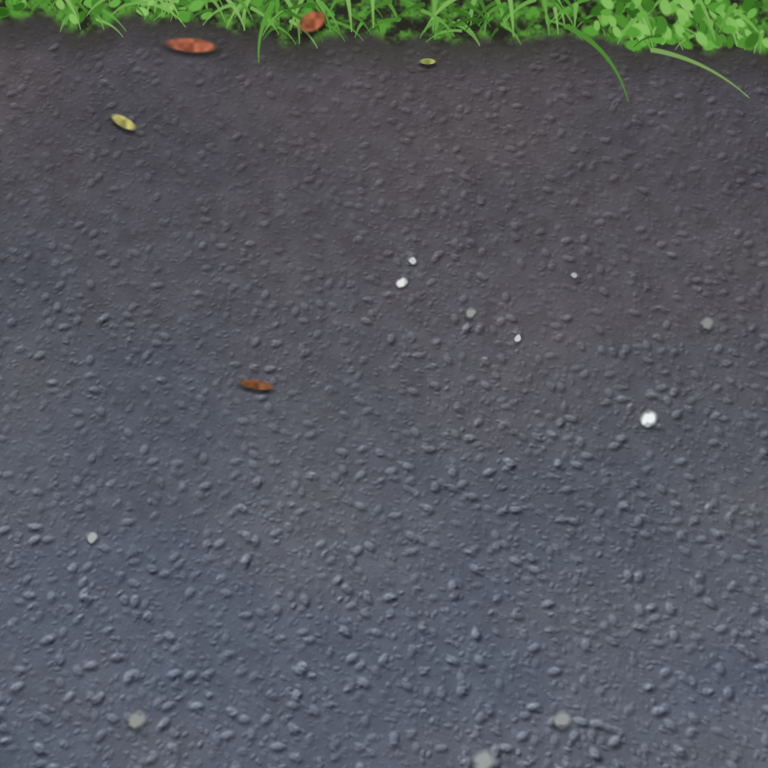
Give the GLSL for this texture, as a WebGL 2 fragment shader.

```glsl
#version 300 es
precision highp float;
// Damp asphalt seen at a slant, with a grass verge along the top edge.
// Gravel is jittered ellipses in perspective cells over value noise;
// the verge is a loop of tapered, bent blades and small round leaves.
uniform vec2 u_resolution;
out vec4 fragColor;

const vec3 ROAD_NEAR = vec3(0.355, 0.377, 0.425);
const vec3 ROAD_FAR = vec3(0.315, 0.302, 0.322);
const vec3 SOIL = vec3(0.20, 0.20, 0.17);
const vec3 GRASS_DARK = vec3(0.17, 0.34, 0.10);
const vec3 GRASS_MID = vec3(0.34, 0.59, 0.22);
const vec3 GRASS_PALE = vec3(0.52, 0.70, 0.38);

float hash(vec2 p) { return fract(sin(dot(p, vec2(127.1, 311.7))) * 43758.5453); }

float noise(vec2 p) {
  vec2 i = floor(p), f = fract(p);
  f = f * f * (3.0 - 2.0 * f);
  return mix(mix(hash(i), hash(i + vec2(1, 0)), f.x),
             mix(hash(i + vec2(0, 1)), hash(i + vec2(1, 1)), f.x), f.y);
}

float fbm(vec2 p) {
  return 0.53 * noise(p) + 0.29 * noise(p * 2.1 + 7.3) + 0.18 * noise(p * 4.3 + 19.1);
}

mat2 rotation(float a) { return mat2(cos(a), -sin(a), sin(a), cos(a)); }

// Soft coverage of a rotated ellipse; blur is a fraction of its radius
float ellipse(vec2 p, vec2 radii, float angle, float blur) {
  return 1.0 - smoothstep(1.0 - blur, 1.0 + blur, length(rotation(angle) * p / radii));
}

// Signed relief: lit stone tops minus the shadows below them
float gravel(vec2 p, float seed) {
  float relief = 0.0;
  vec2 cell = floor(p);
  for (int y = -1; y <= 1; y++)
    for (int x = -1; x <= 1; x++) {
      vec2 id = cell + vec2(x, y);
      vec2 jitter = vec2(hash(id + seed), hash(id + seed + 41.3));
      float kind = hash(id + seed + 83.7);
      vec2 d = p - id - jitter;
      vec2 radii = vec2(0.32, 0.21) * (0.55 + 0.65 * kind);
      float angle = 3.0 * (jitter.x - jitter.y);
      float strength = 0.2 + kind * kind * kind;
      relief += strength * ellipse(d, radii, angle, 0.6);
      relief -= 0.75 * strength * ellipse(d + vec2(-0.12, 0.25), radii * 1.1, angle, 0.7);
    }
  return relief;
}

// Height of the ragged lower edge of the verge
float vergeEdge(float x) {
  float clump = exp(-pow((x - 0.11) / 0.035, 2.0));
  return 0.977 - 0.030 * smoothstep(0.22, 0.38, x) - 0.016 * smoothstep(0.7, 0.95, x)
       - 0.028 * clump + 0.016 * (noise(vec2(x * 35.0, 2.0)) - 0.5);
}

// Tapered blade from root to tip, bowed sideways by bend
float blade(vec2 p, vec2 root, vec2 tip, float bend, float width, float px) {
  vec2 axis = tip - root;
  float t = clamp(dot(p - root, axis) / dot(axis, axis), 0.0, 1.0);
  vec2 side = normalize(vec2(-axis.y, axis.x));
  float d = length(p - root - axis * t - side * bend * 4.0 * t * (1.0 - t));
  return 1.0 - smoothstep(-px, px, d - width * (1.0 - 0.8 * t));
}

vec3 road(vec2 uv) {
  vec3 color = mix(ROAD_NEAR, ROAD_FAR, smoothstep(0.1, 0.95, uv.y + 0.12 * (uv.x - 0.5)));
  float stain = fbm(uv * vec2(5.0, 6.0) + 3.0) - 0.5;
  color += stain * vec3(0.07, 0.045, 0.02);
  color += (fbm(uv * 55.0) - 0.5) * vec3(0.07, 0.075, 0.08);
  // Cells shrink with distance
  vec2 ground = vec2((uv.x - 0.5) * (1.0 + 0.5 * uv.y), uv.y * (1.1 + 0.4 * uv.y));
  float patches = 0.55 + 0.9 * fbm(uv * 7.0 + 11.0);
  float contrast = patches * mix(1.0, 0.45, smoothstep(0.1, 0.9, uv.y));
  float relief = 0.19 * gravel(ground * 46.0, 5.0) + 0.11 * gravel(ground * 88.0, 17.0);
  color += relief * contrast * vec3(0.96, 1.0, 1.02);
  float shade = smoothstep(-0.06, 0.005, uv.y - vergeEdge(uv.x));
  return mix(color, SOIL, 0.6 * shade);
}

// Pale pebbles: x, y, radius, brightness
vec3 pebbles(vec3 color, vec2 uv) {
  vec4 stones[11] = vec4[11](
    vec4(0.845, 0.455, 0.011, 0.95), vec4(0.523, 0.632, 0.007, 0.9), vec4(0.538, 0.661, 0.006, 0.8),
    vec4(0.674, 0.559, 0.005, 0.8), vec4(0.921, 0.579, 0.009, 0.55), vec4(0.612, 0.592, 0.007, 0.6),
    vec4(0.747, 0.641, 0.005, 0.7), vec4(0.732, 0.063, 0.012, 0.6), vec4(0.178, 0.063, 0.012, 0.58),
    vec4(0.630, 0.010, 0.015, 0.62), vec4(0.120, 0.300, 0.007, 0.68));
  for (int i = 0; i < 11; i++) {
    vec4 s = stones[i];
    vec2 d = uv - s.xy + 0.004 * (noise(uv * 160.0) - 0.5);
    color *= 1.0 - 0.35 * ellipse(d + vec2(0.0, 0.5 * s.z), vec2(s.z), 0.0, 0.5);
    color = mix(color, s.w * vec3(0.97, 1.0, 0.99), ellipse(d, vec2(0.9, 0.8) * s.z, 0.5, 0.45));
  }
  return color;
}

vec3 fallenLeaf(vec3 color, vec2 p, vec2 radii, float angle, vec3 tint) {
  color *= 1.0 - 0.45 * ellipse(p + vec2(0.0, 0.005), radii * 1.1, angle, 0.4);
  float light = 0.75 + 0.5 * noise(p * 150.0 + 9.0);
  return mix(color, tint * light, ellipse(p, radii, angle, 0.25));
}

vec3 verge(vec3 color, vec2 uv, float px) {
  float cover = smoothstep(-0.008, 0.012, uv.y - vergeEdge(uv.x));
  vec3 thatch = mix(SOIL * 0.8, GRASS_MID, smoothstep(0.3, 0.75, fbm(uv * 65.0)));
  color = mix(color, thatch, cover);
  for (int i = 0; i < 190; i++) {
    vec4 h = vec4(hash(vec2(i, 1)), hash(vec2(i, 2)), hash(vec2(i, 3)), hash(vec2(i, 4)));
    vec3 tint = mix(mix(GRASS_DARK, GRASS_MID, min(1.0, h.w * 1.8)), GRASS_PALE, max(0.0, h.w * 2.0 - 1.0));
    vec2 root = vec2(h.x, vergeEdge(h.x) + 0.015 + 0.06 * h.y);
    vec2 tip = root + vec2((h.z - 0.5) * 0.10, -0.012 - 0.045 * h.w * h.y - 0.012 * h.z);
    color = mix(color, tint, blade(uv, root, tip, 0.012 * (h.z - 0.5), 0.0022 + 0.0018 * h.y, px));
    // Broad leaves gather at the left and right ends
    float leafX = i % 3 == 0 ? 0.27 * h.z : 0.77 + 0.23 * h.z;
    vec2 leaf = vec2(leafX, vergeEdge(leafX) + 0.003 + 0.08 * h.x);
    color = mix(color, tint * 1.08, ellipse(uv - leaf, vec2(0.010, 0.006) * (0.6 + 0.6 * h.y), 6.0 * h.w, 0.3));
  }
  // Long blades that droop over the road
  color = mix(color, GRASS_MID * 0.9, blade(uv, vec2(0.74, 0.965), vec2(0.818, 0.868), 0.014, 0.004, px));
  color = mix(color, GRASS_PALE * 0.9, blade(uv, vec2(0.85, 0.935), vec2(0.975, 0.873), 0.010, 0.0035, px));
  return mix(color, GRASS_MID, blade(uv, vec2(0.355, 0.995), vec2(0.337, 0.920), -0.006, 0.004, px));
}

void main() {
  vec2 uv = gl_FragCoord.xy / u_resolution;
  float px = 1.2 / u_resolution.y;
  vec3 color = pebbles(road(uv), uv);
  color = fallenLeaf(color, uv - vec2(0.334, 0.499), vec2(0.021, 0.006), -0.15, vec3(0.48, 0.31, 0.20));
  color = fallenLeaf(color, uv - vec2(0.161, 0.841), vec2(0.017, 0.007), -0.5, vec3(0.66, 0.64, 0.38));
  if (uv.y > 0.85) color = verge(color, uv, px);
  color = fallenLeaf(color, uv - vec2(0.249, 0.941), vec2(0.031, 0.009), -0.08, vec3(0.62, 0.36, 0.27));
  color = fallenLeaf(color, uv - vec2(0.407, 0.972), vec2(0.017, 0.012), 0.5, vec3(0.62, 0.36, 0.25));
  color = fallenLeaf(color, uv - vec2(0.557, 0.920), vec2(0.010, 0.004), 0.0, vec3(0.60, 0.62, 0.33));
  fragColor = vec4(clamp(color, 0.0, 1.0), 1.0);
}
```
